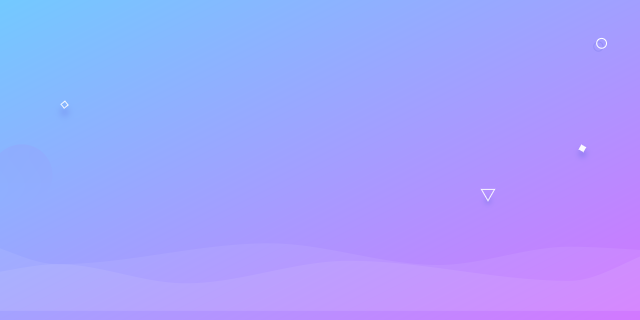
Give the GLSL for this background, as a Shadertoy shader.

```glsl
// A diagonal sky-to-violet gradient with two translucent waves along the foot,
// a faint disc at the left and four small white shapes with soft shadows.
// Waves join smoothstep slopes; shapes are signed distances, in canvas heights.

#define SKY vec3(0.45, 0.79, 1.0)
#define VIOLET vec3(0.82, 0.455, 1.0)
#define SHADOW vec3(0.38, 0.40, 0.88)
#define DISC_TINT vec3(0.60, 0.61, 0.98)
#define BACK_ALPHA 0.065
#define FRONT_ALPHA 0.075
#define WAVE_FLOOR 0.0286
#define STROKE 0.0032

// Antialiased coverage of a signed distance.
float cover(float d) {
    return clamp(0.5 - d * iResolution.y, 0.0, 1.0);
}

float outline(float d) {
    return cover(abs(d) - 0.5 * STROKE);
}

// Square of half side h, turned by angle a.
float squareDist(vec2 q, float h, float a) {
    float c = cos(a), s = sin(a);
    q = abs(vec2(c * q.x + s * q.y, c * q.y - s * q.x));
    return max(q.x, q.y) - h;
}

// Equilateral triangle pointing down, with inradius r.
float triangleDist(vec2 q, float r) {
    return max(q.y, 0.866 * abs(q.x) - 0.5 * q.y) - r;
}

float softSpot(vec2 q, float size) {
    return exp(-dot(q, q) / (size * size));
}

// Wave heights: each term is one rise or fall between crests and troughs.
float backWave(float x) {
    return 0.251
        - 0.0765 * smoothstep(-0.12, 0.18, x)
        + 0.0651 * smoothstep(0.18, 0.84, x)
        - 0.0676 * smoothstep(0.84, 1.37, x)
        + 0.0570 * smoothstep(1.37, 1.78, x)
        - 0.0150 * smoothstep(1.78, 2.14, x);
}

float frontWave(float x) {
    return 0.1414
        + 0.0331 * smoothstep(-0.10, 0.18, x)
        - 0.0599 * smoothstep(0.18, 0.58, x)
        + 0.0704 * smoothstep(0.58, 1.09, x)
        - 0.0626 * smoothstep(1.09, 1.78, x)
        + 0.1060 * smoothstep(1.78, 2.12, x);
}

void mainImage(out vec4 fragColor, in vec2 fragCoord) {
    vec2 uv = fragCoord / iResolution.xy;
    vec2 p = uv * vec2(2.0, 1.0);

    // Corner-to-corner gradient
    vec3 color = mix(SKY, VIOLET, 0.5 * (uv.x + 1.0 - uv.y));

    // Faint disc, fading downwards
    vec2 discPos = p - vec2(0.068, 0.453);
    float discFade = smoothstep(-0.10, 0.10, discPos.y);
    color = mix(color, DISC_TINT, 0.30 * discFade * cover(length(discPos) - 0.096));

    // Translucent waves above a plain strip
    float aboveFloor = mix(0.2, 1.0, cover(WAVE_FLOOR - p.y));
    color = mix(color, vec3(1.0), BACK_ALPHA * aboveFloor * cover(p.y - backWave(p.x)));
    color = mix(color, vec3(1.0, 0.98, 0.97),
                FRONT_ALPHA * aboveFloor * cover(p.y - frontWave(p.x)));

    // Positions relative to the small shapes
    vec2 ringPos = p - vec2(1.880, 0.8646);
    vec2 hollowPos = p - vec2(0.2018, 0.673);
    vec2 solidPos = p - vec2(1.820, 0.5365);
    vec2 trianglePos = p - vec2(1.525, 0.3963);

    // Shadows
    float shade = 0.18 * softSpot(hollowPos + vec2(0.0, 0.023), 0.018);
    shade += 0.28 * softSpot(solidPos + vec2(0.0, 0.016), 0.016);
    shade += 0.22 * softSpot(trianglePos + vec2(0.0, 0.024), 0.014);
    shade += 0.25 * outline(length(ringPos + vec2(0.010, 0.010)) - 0.0145);
    color = mix(color, SHADOW, min(shade, 1.0));

    // White shapes
    float white = outline(length(ringPos) - 0.0153);
    white = max(white, 0.9 * outline(squareDist(hollowPos, 0.0078, 0.68)));
    white = max(white, 0.95 * cover(squareDist(solidPos, 0.0088, -0.52)));
    white = max(white, 0.9 * outline(triangleDist(trianglePos, 0.0118)));
    color = mix(color, vec3(1.0), white);

    fragColor = vec4(color, 1.0);
}
```
